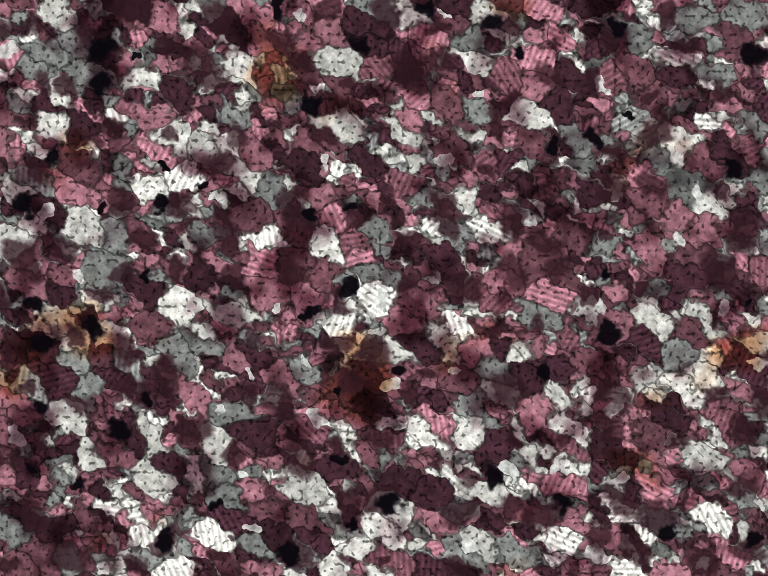
Write a WebGL 2 fragment shader that draws this texture.

```glsl
#version 300 es
precision highp float;
// Thin section of a fine sandstone: rose, grey and clear grains in a dark matrix.
// Two warped cellular mosaics give the grains, scattered ellipses add clear
// crystals and opaque spots, and gradient noise supplies stain and stipple.
uniform vec2 u_resolution;
out vec4 fragColor;

const float BEDDING = -0.5; // angle of the grain alignment
const float TAU = 6.2832;

vec3 hash3(vec2 cell, float seed) {
  uvec3 v = uvec3(ivec3(vec3(cell, seed))) * 1664525u + 1013904223u;
  v.x += v.y * v.z; v.y += v.z * v.x; v.z += v.x * v.y;
  v ^= v >> 16u;
  v.x += v.y * v.z; v.y += v.z * v.x; v.z += v.x * v.y;
  return vec3(v >> 8u) / exp2(24.0);
}

vec2 rotate(vec2 v, float a) {
  float c = cos(a), s = sin(a);
  return vec2(c * v.x + s * v.y, c * v.y - s * v.x);
}

float slope(vec2 cell, vec2 offset, float seed) {
  float a = TAU * hash3(cell, seed).x;
  return dot(vec2(cos(a), sin(a)), offset);
}

float gradientNoise(vec2 p, float seed) {
  vec2 i = floor(p), f = p - i, e = vec2(1.0, 0.0);
  vec2 u = f * f * f * (f * (f * 6.0 - 15.0) + 10.0);
  float low = mix(slope(i, f, seed), slope(i + e, f - e, seed), u.x);
  float high = mix(slope(i + e.yx, f - e.yx, seed), slope(i + 1.0, f - 1.0, seed), u.x);
  return mix(low, high, u.y);
}

float fbm(vec2 p, float seed) {
  float sum = 0.0, amp = 1.0;
  for (int i = 0; i < 3; i++) {
    sum += amp * gradientNoise(p, seed + float(i));
    p = rotate(p, 0.6) * 2.1;
    amp *= 0.55;
  }
  return sum;
}

// Colour of one grain from its random id; alpha tells if the grain is present.
vec4 mineral(vec3 id, vec2 p) {
  vec3 c = vec3(0.28, 0.17, 0.21);                        // matrix
  c = mix(c, vec3(0.47, 0.31, 0.35), step(0.20, id.x));   // rose
  c = mix(c, vec3(0.67, 0.46, 0.51), step(0.42, id.x));   // pink
  c = mix(c, vec3(0.54, 0.55, 0.54), step(0.61, id.x));   // grey
  c = mix(c, vec3(0.88, 0.88, 0.85), step(0.77, id.x));   // clear
  float cleavage = sin(rotate(p, TAU * id.z).x * 620.0);
  c *= 1.0 + 0.14 * cleavage * step(0.75, id.y);
  return vec4(c * (0.85 + 0.3 * id.y), step(0.42, id.z));
}

// Cellular mosaic with softened joints and dark rims.
vec4 mosaic(vec2 q, vec2 p, float scale, float seed) {
  vec2 base = floor(q * scale);
  vec3 nearId = vec3(0.0), nextId = vec3(0.0);
  float near = 9.0, next = 9.0;
  for (int y = -1; y <= 1; y++)
  for (int x = -1; x <= 1; x++) {
    vec2 cell = base + vec2(x, y);
    float d = length(cell + hash3(cell, seed).xy - q * scale);
    vec3 id = hash3(cell, seed + 1.0);
    if (d < near) {
      next = near; nextId = nearId;
      near = d; nearId = id;
    } else if (d < next) {
      next = d; nextId = id;
    }
  }
  float gap = (next - near) / scale;
  vec4 a = mineral(nearId, p), b = mineral(nextId, p);
  vec4 grain = mix(0.5 * (a + b), a, smoothstep(0.0, 0.005, gap));
  grain.rgb *= mix(0.55, 1.0, smoothstep(0.0, 0.009, gap));
  return grain;
}

// Mask of scattered ellipses lying roughly along the bedding.
float ellipses(vec2 p, float scale, float density, vec2 radii, float aspect, float soft, float seed) {
  float mask = 0.0;
  for (int y = -1; y <= 1; y++)
  for (int x = -1; x <= 1; x++) {
    vec2 cell = floor(p * scale) + vec2(x, y);
    vec3 place = hash3(cell, seed), form = hash3(cell, seed + 1.0);
    vec2 d = p - (cell + 0.1 + 0.8 * place.xy) / scale;
    d = rotate(d, BEDDING + 2.2 * (form.x - 0.5)) / vec2(1.0, aspect);
    float r = length(d) / mix(radii.x, radii.y, form.y);
    mask = max(mask, step(place.z, density) * (1.0 - smoothstep(1.0 - soft, 1.0 + soft, r)));
  }
  return mask;
}

void main() {
  vec2 p = gl_FragCoord.xy / u_resolution.y;
  vec2 warped = p + 0.016 * vec2(fbm(p * 28.0, 11.0), fbm(p * 28.0, 21.0));
  vec2 q = rotate(warped, BEDDING) * vec2(0.8, 1.2);

  // Large grains over a finer groundmass
  vec4 ground = mosaic(q, p, 40.0, 31.0), coarse = mosaic(q, p, 20.0, 41.0);
  vec3 color = mix(ground.rgb, coarse.rgb, coarse.a);
  float crystal = ellipses(warped, 10.0, 0.35, vec2(0.010, 0.021), 0.55, 0.12, 51.0);
  color = mix(color, vec3(0.85, 0.86, 0.84), 0.9 * crystal);

  // Surface grain and dark stipple
  color *= 1.0 + 0.32 * fbm(p * 65.0, 61.0);
  float stipple = smoothstep(0.12, 0.48, gradientNoise(p * 125.0, 71.0));
  color *= 1.0 - 0.5 * stipple * (1.0 - 0.6 * crystal);

  // Cloudy maroon and brown stain
  float cloud = smoothstep(-0.05, 0.55, fbm(p * 9.0, 81.0));
  color = mix(color, color * vec3(0.48, 0.36, 0.41), cloud);
  float rust = smoothstep(0.3, 0.65, fbm(p * 4.0, 91.0));
  color = mix(color, color * vec3(0.85, 0.65, 0.52), rust);

  // Dark altered grains and opaque spots
  float altered = ellipses(warped, 11.0, 0.72, vec2(0.014, 0.038), 0.7, 0.28, 101.0);
  color = mix(color, vec3(0.17, 0.09, 0.115) + 0.12 * color, 0.86 * altered);
  float opaque = ellipses(warped, 9.0, 0.36, vec2(0.008, 0.023), 0.75, 0.3, 111.0);
  color = mix(color, vec3(0.04, 0.03, 0.05), 0.95 * opaque);
  fragColor = vec4(clamp(color, 0.0, 1.0), 1.0);
}
```
